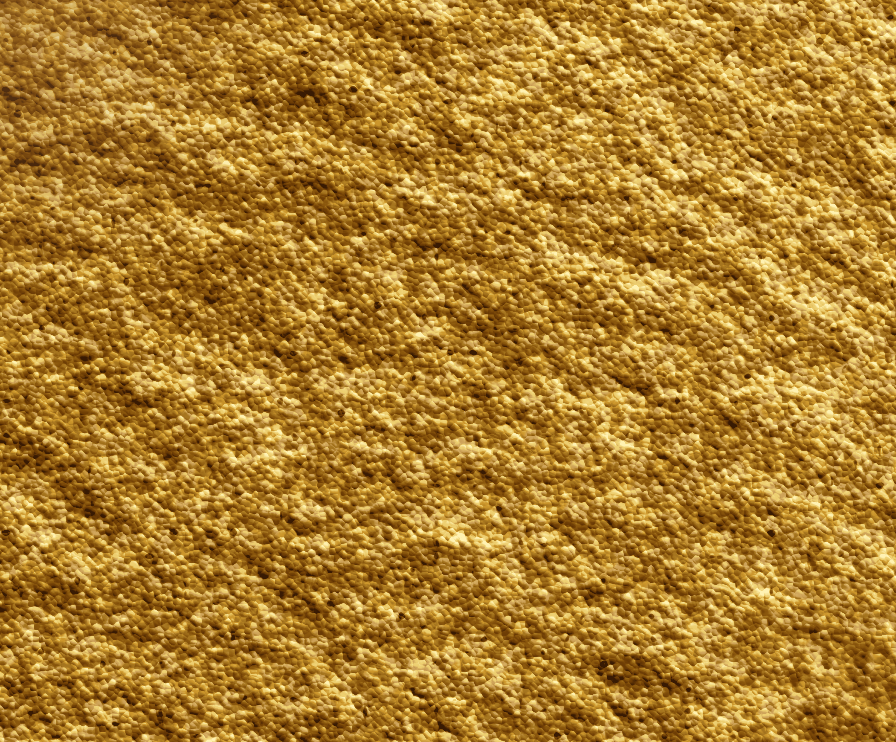
A Shadertoy shader for this texture:

```glsl
// Rough hammered gold leaf: crusty lumps and crisp gritty grains in raking light.

// Relief: cells per canvas height, contrast and horizontal squeeze of each scale
const int SCALES = 4;
const float FREQUENCY[SCALES] = float[](11.0, 23.0, 46.0, 92.0);
const float CONTRAST[SCALES] = float[](1.3, 1.3, 1.5, 1.4);
const float SQUEEZE[SCALES] = float[](0.7, 0.75, 0.85, 1.0);
const vec2 LIGHT_DIR = vec2(0.34, 0.94);
const float LIGHT_REACH = 0.38;    // shading offset, in cells
const float BAND_SAG = 0.1;        // ridges dip toward the right
const float CRUMBLE_FREQUENCY = 110.0;
const float CRUMBLE = 0.0035;

// Faceted grains
const float COARSE_GRAIN = 68.0;
const float FINE_GRAIN = 128.0;
const float COARSE_CONTRAST = 1.4;
const float FINE_CONTRAST = 2.0;
const float FACET_SHARPNESS = 20.0;
const float FACET_TILT = 0.32;

// Pits and drips
const float PIT_FREQUENCY = 62.0;
const float PIT_DEPTH = 2.0;
const vec2 DRIP_FREQUENCY = vec2(62.0, 14.0);
const float DRIP_CONTRAST = 1.6;

// Gold, from shadow to glint
const vec3 PIT_BROWN = vec3(0.22, 0.10, 0.01);
const vec3 SHADOW = vec3(0.43, 0.24, 0.02);
const vec3 BRONZE = vec3(0.54, 0.34, 0.05);
const vec3 OCHRE = vec3(0.65, 0.46, 0.12);
const vec3 GOLD = vec3(0.80, 0.59, 0.17);
const vec3 PALE_GOLD = vec3(0.81, 0.64, 0.35);
const vec3 BRIGHT = vec3(0.93, 0.81, 0.44);
const vec3 GLINT = vec3(1.0, 0.95, 0.70);
const vec3 DUSTY = vec3(0.60, 0.42, 0.22);

// Random unit gradient for a lattice point
vec2 latticeGradient(vec2 cell) {
    uvec2 q = uvec2(ivec2(cell)) * uvec2(1597u, 3813u);
    uint n = (q.x ^ q.y) * 74513u;
    n = (n ^ (n >> 15)) * (q.x * 31u + q.y * 17u + 9781u);
    n ^= n >> 13;
    n *= 60493u;
    n ^= n >> 16;
    float angle = float(n & 65535u) / 65536.0 * 6.28319;
    return vec2(cos(angle), sin(angle));
}

float gradientNoise(vec2 p) {
    vec2 i = floor(p), f = p - i;
    vec2 u = f * f * f * (f * (f * 6.0 - 15.0) + 10.0);
    vec2 e = vec2(1.0, 0.0);
    float a = dot(latticeGradient(i), f);
    float b = dot(latticeGradient(i + e), f - e);
    float c = dot(latticeGradient(i + e.yx), f - e.yx);
    float d = dot(latticeGradient(i + 1.0), f - 1.0);
    return mix(mix(a, b, u.x), mix(c, d, u.x), u.y);
}

// Slope toward the light; each scale is turned to hide the lattice
float reliefShade(vec2 p) {
    float shade = 0.0;
    for (int k = 0; k < SCALES; k++) {
        float a = 0.6 + 1.1 * float(k);
        mat2 turn = mat2(cos(a), sin(a), -sin(a), cos(a));
        vec2 q = p * FREQUENCY[k] * vec2(SQUEEZE[k], 1.0) + 19.7 * float(k);
        float lit = gradientNoise(turn * (q + LIGHT_DIR * LIGHT_REACH));
        shade += CONTRAST[k] * (gradientNoise(turn * q) - lit);
    }
    return shade;
}

// Scattered domes, each lit from above and tilted at random, with soft seams
float grainShade(vec2 p) {
    vec2 home = floor(p);
    float total = 0.0, weights = 0.0001;
    for (int y = -1; y <= 1; y++)
    for (int x = -1; x <= 1; x++) {
        vec2 cell = home + vec2(x, y);
        vec2 offset = p - cell - 0.5 - 0.4 * latticeGradient(cell);
        float w = exp(-FACET_SHARPNESS * dot(offset, offset));
        float tilt = FACET_TILT * latticeGradient(cell + 571.0).x;
        total += w * (dot(offset, LIGHT_DIR) + tilt);
        weights += w;
    }
    return total / weights;
}

// Tone is about normally distributed around zero
vec3 goldRamp(float tone, float pale) {
    vec3 color = mix(PIT_BROWN, SHADOW, smoothstep(-2.7, -1.6, tone));
    color = mix(color, BRONZE, smoothstep(-1.6, -0.75, tone));
    color = mix(color, OCHRE, smoothstep(-0.75, -0.06, tone));
    color = mix(color, mix(GOLD, PALE_GOLD, pale), smoothstep(-0.06, 0.65, tone));
    color = mix(color, BRIGHT, smoothstep(0.65, 1.5, tone));
    return mix(color, GLINT, smoothstep(1.6, 2.8, tone));
}

void mainImage(out vec4 fragColor, in vec2 fragCoord) {
    vec2 p = fragCoord / iResolution.y;
    vec2 uv = fragCoord / iResolution.xy;

    // Gently sagging ridges with crumbled edges, then grit on top
    vec2 c = p * CRUMBLE_FREQUENCY;
    vec2 crumble = CRUMBLE * vec2(gradientNoise(c), gradientNoise(c + 31.3));
    vec2 surface = p + vec2(0.0, BAND_SAG * p.x * p.x) + crumble;
    float tone = reliefShade(surface);
    tone += COARSE_CONTRAST * grainShade(surface * COARSE_GRAIN);
    tone += FINE_CONTRAST * grainShade(p * FINE_GRAIN + 7.5);

    // Broad light: brightest at upper right, dim along the left
    tone += 0.6 * (uv.x - 0.5) + 0.3 * (uv.y - 0.5) * uv.x;
    tone += 0.4 * gradientNoise(p * 4.0 + 7.0);

    // Vertical drips in the lower right corner
    float dripArea = smoothstep(0.78, 0.96, uv.x) * smoothstep(0.28, 0.1, uv.y);
    float drips = DRIP_CONTRAST * gradientNoise(p * DRIP_FREQUENCY);
    tone = mix(tone, 0.8 * tone + drips - 0.3, dripArea);

    // Sparse dark pits
    tone -= PIT_DEPTH * smoothstep(0.44, 0.54, gradientNoise(p * PIT_FREQUENCY + 53.0));

    // Paler flakes, and a dusty upper left corner
    float pale = smoothstep(-0.08, 0.16, gradientNoise(p * 34.0 + 88.0));
    vec3 color = goldRamp(tone, pale);
    float dust = smoothstep(0.45, 0.0, length((uv - vec2(0.0, 1.0)) * vec2(1.2, 0.9)));
    fragColor = vec4(mix(color, DUSTY, 0.3 * dust), 1.0);
}
```
